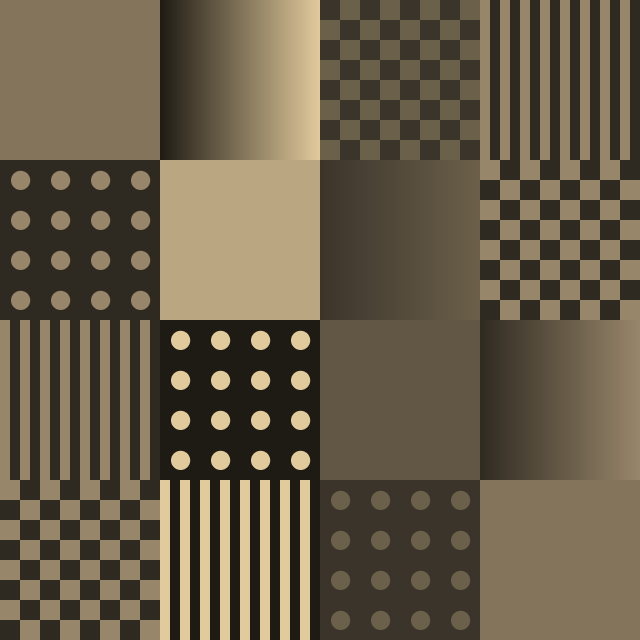
This pattern is drawn by a WebGL 2 fragment shader. Its source:

```glsl
#version 300 es
precision highp float;

uniform vec2 u_resolution;
out vec4 outColor;

const float GRID = 4.0;          // tiles across and down
const float KINDS = 5.0;         // solid, gradient, checker, stripes, dots
const float SOLID_TONE = 0.8;
const float STRIPE_COUNT = 8.0;
const float CHECKER_PAIRS = 4.0;
const float DOT_COUNT = 4.0;
const float DOT_RADIUS = 0.24;
const vec2 DOT_CENTER = vec2(0.515, 0.51);

// Smooth coverage of a signed distance, positive inside
float coverage(float dist, float pixel) {
    return clamp(dist / pixel + 0.5, 0.0, 1.0);
}

// Alternating bands, filled over the first half of each period
float bands(float x, float count, float pixel) {
    float dist = 0.25 - abs(fract(x * count + 0.25) - 0.5);
    return coverage(dist, pixel * count);
}

float checker(vec2 p, float pairs, float pixel) {
    float across = bands(p.x, pairs, pixel);
    float down = bands(p.y, pairs, pixel);
    return mix(1.0 - across, across, down);
}

float dots(vec2 p, float count, vec2 center, float radius, float pixel) {
    float dist = radius - length(fract(p * count) - center);
    return coverage(dist, pixel * count);
}

// Blend from dark to light inside one tile
float tileTone(float kind, vec2 p, bool flipChecker, float pixel) {
    if (kind < 0.5) return SOLID_TONE;
    if (kind < 1.5) return p.x;
    if (kind < 2.5) {
        float squares = checker(p, CHECKER_PAIRS, pixel);
        return flipChecker ? 1.0 - squares : squares;
    }
    if (kind < 3.5) return bands(p.x, STRIPE_COUNT, pixel);
    return dots(p, DOT_COUNT, DOT_CENTER, DOT_RADIUS, pixel);
}

// Each column has its own contrast; the outer two share one
vec3 columnColor(float column, float tone) {
    vec3 dark = vec3(0.184, 0.165, 0.129);
    vec3 light = vec3(0.596, 0.525, 0.416);
    if (column == 1.0) {
        dark = vec3(0.118, 0.102, 0.078);
        light = vec3(0.882, 0.792, 0.612);
    } else if (column == 2.0) {
        dark = vec3(0.231, 0.204, 0.165);
        light = vec3(0.420, 0.376, 0.290);
    }
    return mix(dark, light, tone);
}

void main() {
    // Grid position, rows counted from the top
    vec2 uv = gl_FragCoord.xy / u_resolution;
    vec2 grid = vec2(uv.x, 1.0 - uv.y) * GRID;
    vec2 tile = floor(grid);
    float pixel = GRID / min(u_resolution.x, u_resolution.y);

    // Pattern kinds run along the diagonals
    float kind = mod(tile.x - tile.y + KINDS, KINDS);
    float tone = tileTone(kind, fract(grid), tile.x == 2.0, pixel);

    outColor = vec4(columnColor(tile.x, tone), 1.0);
}
```
